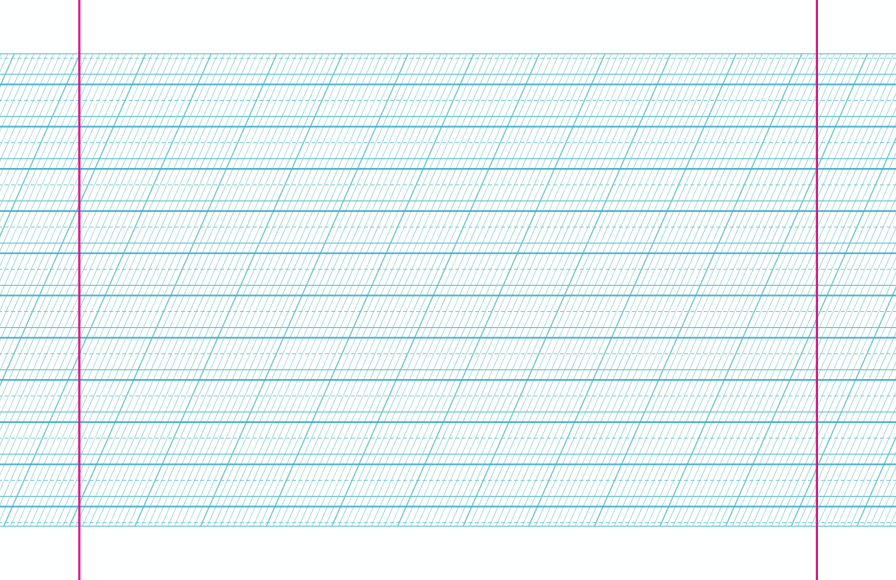
Reproduce this pattern procedurally as a WebGL 1 fragment shader.

```glsl
precision mediump float;

// Slanted handwriting paper: ruled rows with solid and dashed guides,
// a fine diagonal hatch with stronger slant lines, and two side margins.
// Every line is a box-filtered stripe, repeated by folding its distance.

uniform vec2 u_resolution;

const vec2 SHEET = vec2(768.0, 496.0);   // sheet units across the canvas
const float RULED_TOP = 46.0;
const float RULED_BOTTOM = 450.0;
const float FIRST_BASELINE = 72.2;
const float ROW_PITCH = 36.1;
const float WAIST_OFFSET = -8.7;
const float DASH_OFFSET = 13.7;
const float SLANT = 0.44;                // sideways run per unit of height
const float SLANT_ORIGIN = 370.0;
const float SLANT_PITCH = 56.25;
const float HATCH_PITCH = SLANT_PITCH / 10.0;
const float DASH_PITCH = 5.6;

const vec3 PAPER = vec3(0.996, 1.0, 1.0);
const vec3 BASELINE_BLUE = vec3(0.28, 0.69, 0.80);
const vec3 GUIDE_TEAL = vec3(0.42, 0.77, 0.81);
const vec3 HATCH_TEAL = vec3(0.50, 0.77, 0.77);
const vec3 MARGIN_PINK = vec3(0.84, 0.10, 0.55);

float hash(vec2 cell) {
    return fract(sin(dot(cell, vec2(12.99, 78.23))) * 437.58);
}

// Signed distance to the nearest multiple of pitch.
float fold(float value, float pitch) {
    return (fract(value / pitch + 0.5) - 0.5) * pitch;
}

// Share of a pixel-wide box covered by a stripe centred on zero.
float stripe(float dist, float width, float pixel) {
    float right = min(dist + 0.5 * pixel, 0.5 * width);
    float left = max(dist - 0.5 * pixel, -0.5 * width);
    return max(right - left, 0.0) / pixel;
}

vec3 ink(vec3 base, vec3 colour, float amount) {
    return mix(base, colour, clamp(amount, 0.0, 1.0));
}

// Fine hatch with slight unevenness per stroke, then the wide slant lines.
vec3 drawSlants(vec3 colour, vec2 p, float pixel) {
    float along = p.x + SLANT * p.y - SLANT_ORIGIN;
    float squeeze = inversesqrt(1.0 + SLANT * SLANT);
    float strokeId = floor(along / HATCH_PITCH + 0.5);
    float rowId = floor((p.y - FIRST_BASELINE) / ROW_PITCH);
    float strength = mix(0.48, 0.64, hash(vec2(strokeId, rowId)));
    float hatch = stripe(fold(along, HATCH_PITCH) * squeeze, 0.85, pixel);
    float slant = stripe(fold(along, SLANT_PITCH) * squeeze, 1.0, pixel);
    colour = ink(colour, HATCH_TEAL, hatch * strength);
    return ink(colour, GUIDE_TEAL, slant * 0.85);
}

// Strong baseline, lighter waist line and dashed middle guide of each row.
vec3 drawRows(vec3 colour, vec2 p, float pixel) {
    float y = p.y - FIRST_BASELINE;
    float dash = stripe(fold(p.x, DASH_PITCH), DASH_PITCH * 0.62, pixel);
    float dashed = stripe(fold(y - DASH_OFFSET, ROW_PITCH), 0.9, pixel) * dash;
    float waist = stripe(fold(y - WAIST_OFFSET, ROW_PITCH), 1.0, pixel);
    float baseline = stripe(fold(y, ROW_PITCH), 1.5, pixel);
    colour = ink(colour, GUIDE_TEAL, dashed * 0.75);
    colour = ink(colour, GUIDE_TEAL, waist * 0.9);
    return ink(colour, BASELINE_BLUE, baseline * 0.95);
}

void main() {
    vec2 p = gl_FragCoord.xy / u_resolution * SHEET;
    p.y = SHEET.y - p.y;
    float pixel = SHEET.y / u_resolution.y;

    // Ruled block, clipped to its top and bottom edges.
    vec3 ruled = drawRows(drawSlants(PAPER, p, pixel), p, pixel);
    float middle = 0.5 * (RULED_TOP + RULED_BOTTOM);
    float inside = stripe(p.y - middle, RULED_BOTTOM - RULED_TOP, pixel);
    vec3 colour = mix(PAPER, ruled, inside);

    float edges = stripe(p.y - RULED_TOP, 1.0, pixel)
                + stripe(p.y - RULED_BOTTOM, 1.0, pixel);
    colour = ink(colour, GUIDE_TEAL, edges * 0.9);

    // Margins run the full height of the sheet.
    float margins = stripe(p.x - 68.0, 1.9, pixel)
                  + stripe(p.x - 700.2, 1.9, pixel);
    colour = ink(colour, MARGIN_PINK, margins);

    gl_FragColor = vec4(colour, 1.0);
}
```
